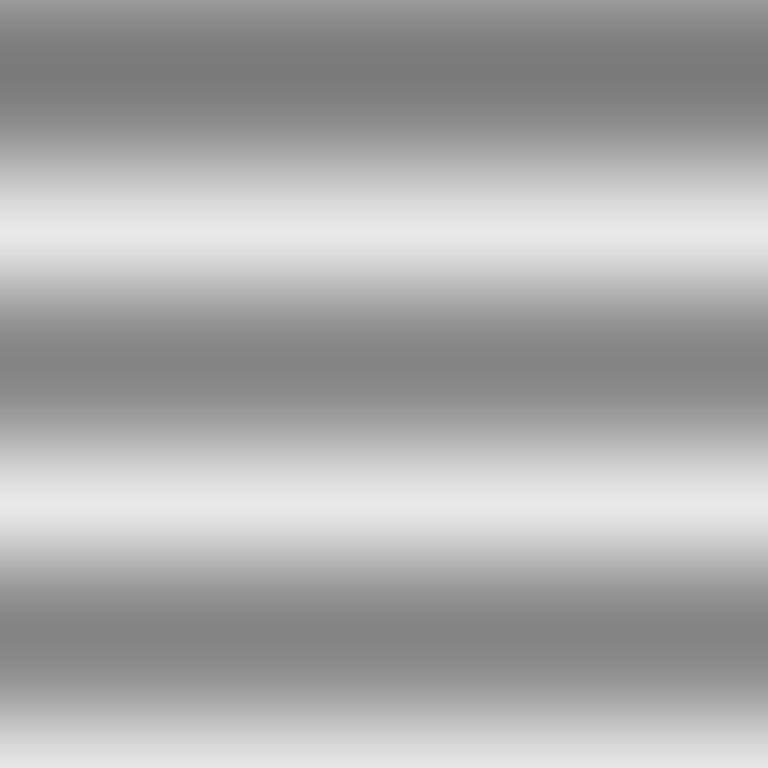
Write a WebGL 1 fragment shader that draws this texture.

```glsl
precision highp float;
// Soft horizontal bands of brushed-smooth grey, like light on a rippled metal sheet.
// Each repeat falls from a bright crest to a dark trough and rises again;
// the top repeat is cut by the edge, longer and slightly darker.

uniform vec2 u_resolution;

const float FIRST_CREST = 0.303;  // depth of the first crest below the top edge
const float PERIOD = 0.353;       // crest-to-crest distance
const float TOP_PERIOD = 0.433;   // stretched distance in the top repeat
const float TROUGH_PHASE = 0.48;
const float TOP_TROUGH_PHASE = 0.517;
const vec3 CREST_COLOR = vec3(0.915);
const vec3 TROUGH_COLOR = vec3(0.516);
const vec3 TOP_TROUGH_COLOR = vec3(0.478);

// Height of the ripple: 1 at both ends of a repeat, 0 at its trough
float rippleHeight(float phase, float troughPhase) {
  float t = phase < troughPhase
    ? 1.0 - phase / troughPhase
    : (phase - troughPhase) / (1.0 - troughPhase);
  return clamp(t, 0.0, 1.0);
}

// Eased slope with a wide dark foot and a rounded crest
float shadeCurve(float t) {
  return pow(mix(t, smoothstep(0.0, 1.0, t), 0.7), 1.3);
}

void main() {
  float depth = 1.0 - gl_FragCoord.y / u_resolution.y;

  // Position within the repeat, with the top one stretched
  float isTop = 1.0 - step(FIRST_CREST, depth);
  float period = mix(PERIOD, TOP_PERIOD, isTop);
  float phase = fract((depth - FIRST_CREST) / period);

  // Shade between trough and crest
  float troughPhase = mix(TROUGH_PHASE, TOP_TROUGH_PHASE, isTop);
  vec3 troughColor = mix(TROUGH_COLOR, TOP_TROUGH_COLOR, isTop);
  float light = shadeCurve(rippleHeight(phase, troughPhase));
  gl_FragColor = vec4(mix(troughColor, CREST_COLOR, light), 1.0);
}
```
